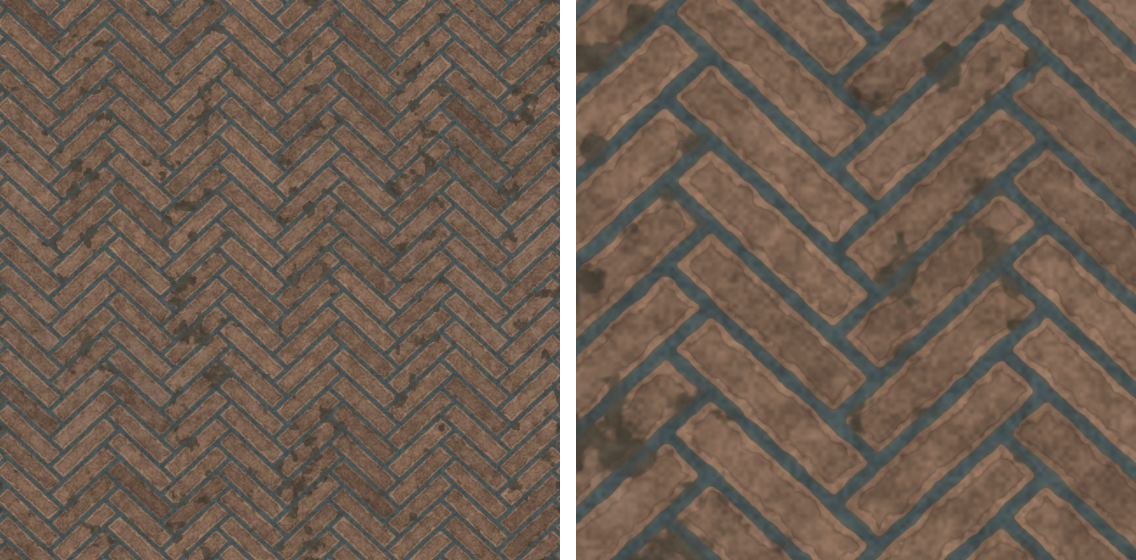
Left, the full canvas; right, a detail of the centre.
Reproduce this texture procedurally as a WebGL 1 fragment shader.

```glsl
precision highp float;
// Worn brown bricks in a herringbone bond with blue-grey mortar, tiling seamlessly.
uniform vec2 u_resolution;

const float ZIGZAGS = 5.0;   // zigzag pairs across
const float ROWS = 20.0;     // bricks up each column
const float RATIO = 3.7;     // brick length over brick width
const float JOINT = 0.11;    // half the mortar width, in brick widths

const vec3 MORTAR = vec3(0.27, 0.32, 0.33);
const vec3 MORTAR_DUST = vec3(0.32, 0.33, 0.305);
const vec3 FACE = vec3(0.46, 0.365, 0.30);
const vec3 RIM = vec3(0.515, 0.405, 0.33);
const vec3 ASH = vec3(0.51, 0.435, 0.39);
const vec3 SOOT = vec3(0.27, 0.25, 0.21);

float hash(vec2 p) {
  vec3 q = fract(vec3(p.xyx) * 0.1031);
  q += dot(q, q.yzx + 33.33);
  return fract((q.x + q.y) * q.z);
}

// Value noise that wraps after a whole number of cells
float noise(vec2 uv, vec2 cells, float seed) {
  vec2 p = uv * cells;
  vec2 i = floor(p);
  vec2 f = p - i;
  f = f * f * (3.0 - 2.0 * f);
  vec2 a = mod(i, cells) + seed;
  vec2 b = mod(i + 1.0, cells) + seed;
  return mix(mix(hash(a), hash(vec2(b.x, a.y)), f.x),
             mix(hash(vec2(a.x, b.y)), hash(b), f.x), f.y);
}

float fbm(vec2 uv, float cells, float seed) {
  float sum = 0.0;
  float weight = 0.5;
  for (int i = 0; i < 4; i++) {
    sum += weight * noise(uv, vec2(cells), seed);
    cells *= 2.0;
    weight *= 0.5;
    seed += 17.0;
  }
  return sum / 0.9375;
}

// Signed distance to a rounded box
float roundBox(vec2 p, vec2 halfSize, float radius) {
  vec2 q = abs(p) - halfSize + radius;
  return length(max(q, 0.0)) + min(max(q.x, q.y), 0.0) - radius;
}

// Distance to the nearest brick leaning one way (lean +1 rises, -1 falls); sets its id
float brickColumn(vec2 grid, float lean, out vec2 id) {
  float column = floor(grid.x + 0.5);
  float run = lean * RATIO * (grid.x - column);
  float row = floor(grid.y - run + 0.5);
  float rise = grid.y - row;
  id = mod(vec2(column, row) + 0.5, vec2(ZIGZAGS, ROWS));
  id = floor(id) + vec2(40.0 * step(lean, 0.0), 0.0);
  return roundBox(vec2(rise + run, rise - run), 0.5 * vec2(RATIO, 1.0) - JOINT, 0.08);
}

void main() {
  vec2 uv = gl_FragCoord.xy / u_resolution;
  float pixel = 27.0 / min(u_resolution.x, u_resolution.y);

  // Rising and falling columns interlock half a step apart
  vec2 grid = uv * vec2(ZIGZAGS, ROWS) + vec2(0.25, 0.0);
  vec2 id;
  vec2 fallId;
  float edge = brickColumn(grid, 1.0, id);
  float fallEdge = brickColumn(grid - 0.5, -1.0, fallId);
  float rising = step(edge, fallEdge);
  id = mix(fallId, id, rising);
  edge = min(edge, fallEdge);

  // Noise layers
  float grain = noise(uv, vec2(320.0), 5.0) - 0.5;
  float rough = fbm(uv, 110.0, 11.0) - 0.5;
  float mottling = fbm(uv, 44.0, 29.0) - 0.5;
  float haze = smoothstep(0.5, 0.8, fbm(uv, 3.0, 41.0));
  float region = noise(uv, vec2(9.0), 53.0);

  // Brick outline, more crumbled on rising bricks
  edge += 0.09 * rough + 0.06 * rising * max(mottling, 0.0);
  float brick = 1.0 - smoothstep(-0.5 * pixel - 0.01, 0.5 * pixel + 0.01, edge);

  // Clay: warm rim, thin dark crease and browner face
  float inner = edge + 0.12 + 0.16 * rough;
  float face = 1.0 - smoothstep(-0.03, 0.03, inner);
  float crease = 1.0 - smoothstep(0.0, 0.035 + pixel, abs(inner));
  vec3 clay = mix(RIM, FACE, face * (0.6 + 0.4 * hash(id + 71.0)));
  clay *= 0.96 + 0.11 * hash(id + 3.0) + 0.24 * mottling + 0.36 * rough + 0.2 * grain;
  clay *= 1.0 - 0.13 * crease;
  clay *= 1.0 - 0.13 * step(0.95, hash(id + 97.0));
  clay = mix(clay, ASH, 0.35 * haze * smoothstep(-0.15, 0.25, rough + mottling));

  // Small soot stains gather near the edges of rising bricks
  float stain = fbm(uv, 38.0, 83.0) + 0.06 * smoothstep(-0.25, 0.0, edge)
              + 0.1 * (region - 0.5) - 0.12 * (1.0 - rising);
  float soot = smoothstep(0.66, 0.76, stain);
  clay = mix(clay, SOOT * (1.0 + 0.5 * rough), 0.8 * soot);

  // Mortar, dusty beside the bricks
  float dust = smoothstep(0.11, 0.01, edge) * (0.8 + 1.5 * rough);
  vec3 mortar = mix(MORTAR, MORTAR_DUST, clamp(dust, 0.0, 1.0));
  mortar *= 1.0 + 0.3 * rough + 0.2 * grain;
  mortar = mix(mortar, SOOT, 0.4 * soot);

  gl_FragColor = vec4(mix(mortar, clay, brick), 1.0);
}
```
